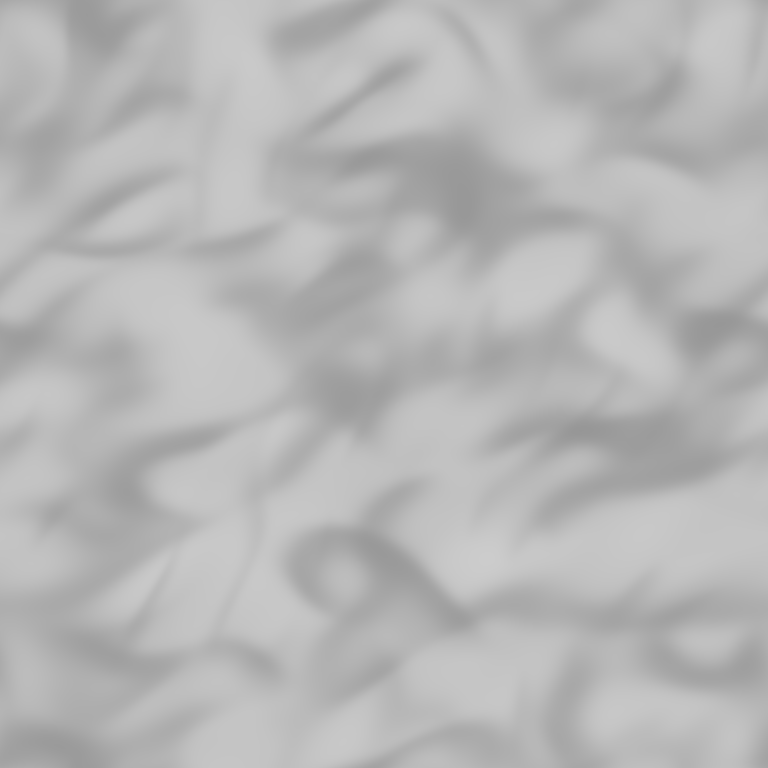
A Shadertoy shader for this texture:

```glsl
#define LIGHT 0.776                  // grey of the smooth plateaus
#define MAX_SHADE 0.20               // deepest possible darkening
#define FOLD_DEPTH 0.155
#define WRINKLE_DEPTH 0.125
#define PLEAT_DEPTH 0.055
#define STREAK_DEPTH 0.022
#define FOLD_CELLS ivec2(4, 7)       // whole numbers keep the tile seamless
#define WRINKLE_CELLS ivec2(4, 5)
#define PLEAT_CELLS ivec2(6, 5)
#define STREAK_CELLS ivec2(7, 9)
#define MASK_CELLS ivec2(5, 6)
#define WARP 0.010

const float TAU = 6.2831853;

// Random unit gradient of a lattice corner that wraps after `cells`
vec2 cornerGradient(ivec2 corner, ivec2 cells, uint seed) {
    uvec2 c = uvec2((corner + 16 * cells) % cells);
    uint h = c.x * 1973u + c.y * 9277u + seed * 26699u + 101u;
    h = (h ^ (h >> 15)) * 739391u;
    h = (h ^ (h >> 13)) * 974711u;
    h ^= h >> 16;
    float angle = TAU * float(h & 65535u) / 65536.0;
    return vec2(cos(angle), sin(angle));
}

// Gradient noise repeating over the unit square
float wrappedNoise(vec2 uv, ivec2 cells, uint seed) {
    vec2 p = uv * vec2(cells);
    ivec2 i = ivec2(floor(p));
    vec2 f = fract(p);
    vec2 blend = f * f * f * (f * (f * 6.0 - 15.0) + 10.0);
    ivec2 e = ivec2(1, 0);
    float a = dot(cornerGradient(i, cells, seed), f);
    float b = dot(cornerGradient(i + e.xy, cells, seed), f - vec2(e.xy));
    float c = dot(cornerGradient(i + e.yx, cells, seed), f - vec2(e.yx));
    float d = dot(cornerGradient(i + e.xx, cells, seed), f - vec2(e.xx));
    return mix(mix(a, b, blend.x), mix(c, d, blend.x), blend.y);
}

// Soft crease along the zero line, wider on one side
float crease(float n) {
    float width = n > 0.0 ? 0.16 : 0.11;
    return exp(-n * n / (width * width));
}

// Fades creases in and out along their length
float patches(vec2 uv, uint seed) {
    return smoothstep(-0.26, 0.32, wrappedNoise(uv, MASK_CELLS, seed));
}

void mainImage(out vec4 fragColor, in vec2 fragCoord) {
    vec2 uv = fragCoord / iResolution.xy;

    // Bend the folds with layered sines
    vec2 bent = uv + WARP * sin(TAU * (uv.yx * vec2(2.0, 3.0) + uv * vec2(1.0, -1.0)));
    bent += 0.4 * WARP * sin(TAU * (uv.yx * vec2(5.0, 4.0) + vec2(0.3, 0.7)));

    // Integer shears lean the features toward the upper right
    vec2 shallow = vec2(bent.x - bent.y, bent.y);
    vec2 steep = vec2(bent.x, bent.y - bent.x);

    // Level folds, slanted wrinkles, steep pleats and faint streaks
    float folds = crease(wrappedNoise(bent, FOLD_CELLS, 5u)) * patches(bent, 13u);
    float wrinkles = crease(wrappedNoise(shallow, WRINKLE_CELLS, 8u)) * patches(bent, 21u);
    float pleats = crease(wrappedNoise(steep, PLEAT_CELLS, 17u)) * patches(bent, 37u);
    float streaks = wrappedNoise(steep, STREAK_CELLS, 23u)
                  + wrappedNoise(bent, STREAK_CELLS, 31u);

    // Limit the depth where creases meet
    float shade = FOLD_DEPTH * folds + WRINKLE_DEPTH * wrinkles
                + PLEAT_DEPTH * pleats + STREAK_DEPTH * streaks;
    shade = MAX_SHADE * tanh(shade / (0.95 * MAX_SHADE));

    fragColor = vec4(vec3(LIGHT - shade), 1.0);
}
```
